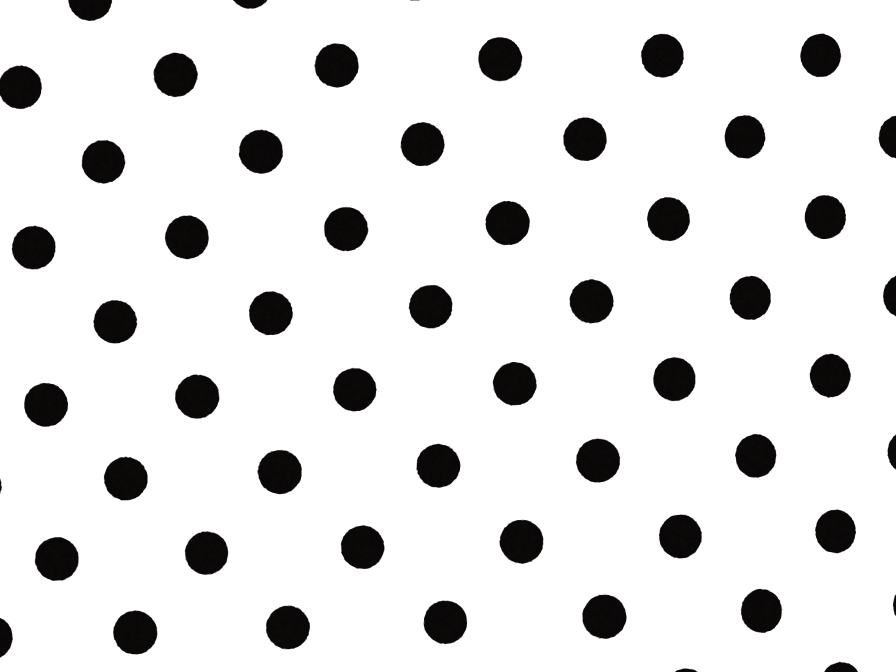
This pattern is drawn by a Shadertoy shader. Its source:

```glsl
// Black polka dots in staggered rows on slightly stretched white cloth.

const vec3 CLOTH = vec3(1.0);
const vec3 INK = vec3(0.04, 0.03, 0.03);
const float PITCH = 0.2361;               // dot spacing, in canvas heights
const vec2 ANCHOR = vec2(0.5278, 0.5799); // reference dot, from the upper left
const float RADIUS = 0.137;               // in pitches

float hash(vec2 p) {
    return fract(sin(dot(p, vec2(127.1, 311.7))) * 43758.5453);
}

float valueNoise(vec2 p) {
    vec2 cell = floor(p);
    vec2 f = fract(p);
    f = f * f * (3.0 - 2.0 * f);
    float low = mix(hash(cell), hash(cell + vec2(1.0, 0.0)), f.x);
    float high = mix(hash(cell + vec2(0.0, 1.0)), hash(cell + 1.0), f.x);
    return mix(low, high, f.y);
}

// Lattice coordinates to cloth position: shear plus gentle curvature.
vec2 stretchCloth(vec2 g) {
    float s = g.x;
    float t = g.y;
    float bulge = s - 0.8;
    float x = s * (1.004 + s * (0.00875 - 0.00346 * s))
            + t * (0.0522 - 0.0088 * s + 0.00074 * s * s)
            + 0.0011 * (s - 2.0) * t * t;
    float y = s * (0.0037 * s - 0.0404)
            + t * (1.0044 - 0.0029 * bulge * bulge) - 0.0096 * t * t;
    return vec2(x, y);
}

// Signed distance to the nearest dot of one of the two staggered grids.
float dotDistance(vec2 p, vec2 stagger) {
    vec2 id = round(p - stagger) + stagger;
    vec2 d = p - stretchCloth(id);
    d.x *= 1.0 + 0.07 * smoothstep(1.5, 2.7, id.x); // narrower at the right
    float size = RADIUS * (1.0 + 0.02 * (hash(id) - 0.5));
    return length(d) - size;
}

void mainImage(out vec4 fragColor, in vec2 fragCoord) {
    vec2 uv = fragCoord / iResolution.y;
    vec2 p = (vec2(uv.x, 1.0 - uv.y) - ANCHOR) / PITCH;

    // Union of both grids
    float dist = 1e3;
    for (int i = 0; i < 2; i++) {
        dist = min(dist, dotDistance(p, vec2(0.5 * float(i))));
    }

    // Threads roughen the printed edge and mottle the ink
    float weave = valueNoise(p * 70.0) - 0.5;
    dist += 0.005 * weave;
    float pixel = 1.0 / (iResolution.y * PITCH);
    float ink = 1.0 - smoothstep(-0.8 * pixel, 0.8 * pixel, dist);

    vec3 inkColor = INK + 0.015 * weave;
    fragColor = vec4(mix(CLOTH, inkColor, ink), 1.0);
}
```
